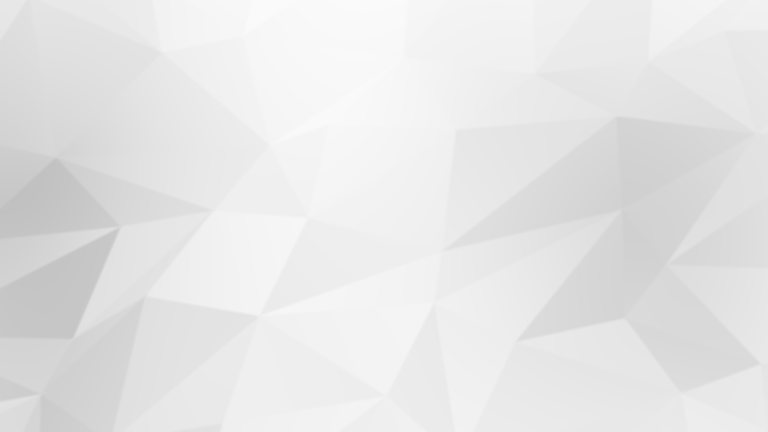
Give the GLSL for this background, as a WebGL 2 fragment shader.

```glsl
#version 300 es
precision highp float;
// Pale grey low-poly background: softly shaded facets, darker at the left and right.

uniform vec2 u_resolution;
out vec4 fragColor;

const vec2 CELL = vec2(0.285, 0.23); // grid cell, in canvas heights

vec2 hash2(vec2 p) {
    vec3 q = fract(vec3(p.xyx) * vec3(0.1031, 0.1030, 0.0973));
    q += dot(q, q.yzx + 33.33);
    return fract((q.xx + q.yz) * q.zy);
}

// Soft round patch of shade
float patchAt(vec2 p, vec2 centre, float tightness) {
    vec2 d = p - centre;
    return exp(-tightness * dot(d, d));
}

// Broad light: bright top centre, shaded sides and lower left corner
float broadTone(vec2 p) {
    float tone = 0.963 - 0.028 * (1.0 - p.y);
    tone += 0.02 * patchAt(p, vec2(0.8, 1.0), 7.0);
    tone -= 0.17 * patchAt(p, vec2(0.0, 0.54), 10.0);
    tone -= 0.10 * patchAt(p, vec2(0.05, 0.0), 9.0);
    tone -= 0.04 * patchAt(p, vec2(0.0, 1.0), 6.0);
    tone -= 0.12 * patchAt(p, vec2(1.56, 0.48), 7.0);
    return tone - 0.03 * patchAt(p, vec2(1.15, 0.82), 16.0);
}

// Jittered vertex of a sheared grid
vec2 gridVertex(vec2 id) {
    vec2 v = id + 0.84 * (hash2(id + 17.0) - 0.5);
    return vec2(v.x + 0.3 * v.y, v.y) * CELL;
}

// Signed distance from one edge, positive on its left
float edgeSide(vec2 p, vec2 a, vec2 b) {
    vec2 e = normalize(b - a);
    return e.x * (p.y - a.y) - e.y * (p.x - a.x);
}

// One facet as (tone * coverage, coverage)
vec2 facet(vec2 p, vec2 a, vec2 b, vec2 c, vec2 seed) {
    float turn = sign(edgeSide(c, a, b));
    float inside = min(turn * edgeSide(p, a, b),
                   min(turn * edgeSide(p, b, c), turn * edgeSide(p, c, a)));
    float softness = max(0.0048, 0.75 / u_resolution.y);
    float cover = smoothstep(-softness, softness, inside);

    // Flat offset and a linear sheen, stronger where the light is dim
    vec2 centre = (a + b + c) / 3.0;
    vec2 rnd = hash2(seed);
    float flatTone = broadTone(centre);
    float contrast = 0.024 + 0.30 * max(0.95 - flatTone, 0.0);
    float angle = 6.2832 * rnd.y;
    float sheen = dot(p - centre, vec2(cos(angle), sin(angle)));
    float tone = mix(broadTone(p), flatTone, 0.45);
    tone += contrast * (1.25 * (rnd.x - 0.5) + 1.6 * sheen);
    return vec2(tone, 1.0) * cover;
}

void main() {
    vec2 p = gl_FragCoord.xy / u_resolution.y;
    vec2 grid = p / CELL;
    vec2 home = floor(vec2(grid.x - 0.3 * grid.y, grid.y));

    // Two triangles per grid cell, split along a random diagonal
    vec2 sum = vec2(0.0);
    for (int j = -1; j <= 1; j++) {
        for (int i = -1; i <= 1; i++) {
            vec2 id = home + vec2(i, j);
            vec2 a = gridVertex(id);
            vec2 b = gridVertex(id + vec2(1.0, 0.0));
            vec2 c = gridVertex(id + vec2(1.0, 1.0));
            vec2 d = gridVertex(id + vec2(0.0, 1.0));
            vec2 seed = id + 41.0;
            if (hash2(id + 73.0).x < 0.5) {
                sum += facet(p, a, b, c, seed);
                sum += facet(p, a, c, d, seed + 150.5);
            } else {
                sum += facet(p, b, c, d, seed);
                sum += facet(p, b, d, a, seed + 150.5);
            }
        }
    }

    float tone = clamp(sum.x / max(sum.y, 0.001), 0.0, 0.985);
    fragColor = vec4(vec3(tone), 1.0);
}
```
